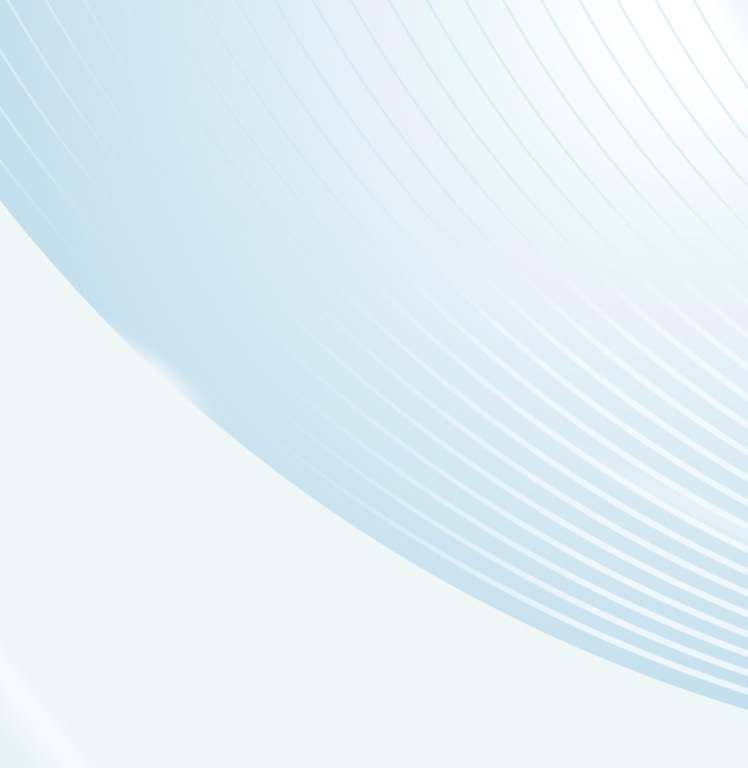
This background is drawn by a Shadertoy shader. Its source:

```glsl
// A pale disc sweeps across a light ground, shaded from white to soft blue.
// Fine arcs come from a family of drifting, shrinking circles: the circle index
// is solved per pixel, and its fractional part gives the distance to a line.

#define DISC_CENTER vec2(1.531, 1.939)
#define DISC_RADIUS 1.945
#define ARC_CENTER vec2(1.568, 2.016)
#define ARC_RADIUS 2.029
#define ARC_DRIFT vec2(0.0219, -0.0178)
#define ARC_SHRINK 0.0329
#define ARC_COUNT 22.0
#define LIGHT_POS vec2(0.911, 1.0)
#define GROUND vec3(0.937, 0.965, 0.966)
#define DEEP_BLUE vec3(0.765, 0.875, 0.928)

// Soft elongated spot; axis is a unit vector along its length
float streak(vec2 p, vec2 center, vec2 axis, vec2 size) {
    vec2 d = p - center;
    vec2 q = vec2(dot(d, axis), dot(d, vec2(-axis.y, axis.x))) / size;
    return exp(-dot(q, q));
}

float bell(float x, float center, float width) {
    float d = (x - center) / width;
    return exp(-d * d);
}

// Solves |q - k * drift| = radius - k * shrink for the index k
float arcIndex(vec2 q) {
    float a = dot(ARC_DRIFT, ARC_DRIFT) - ARC_SHRINK * ARC_SHRINK;
    float b = dot(q, ARC_DRIFT) - ARC_RADIUS * ARC_SHRINK;
    float c = dot(q, q) - ARC_RADIUS * ARC_RADIUS;
    return c / (b - sqrt(max(b * b - a * c, 0.0)));
}

// Ground with a faint folded corner at the lower left
vec3 groundColor(vec2 p) {
    float fold = 0.112 - dot(p, vec2(0.79, 0.61));
    vec3 color = mix(GROUND, vec3(0.967, 0.984, 0.984), smoothstep(0.0, 0.035, fold));
    return mix(color, vec3(0.898, 0.943, 0.95), smoothstep(0.025, 0.105, fold));
}

// Radial shading with slight green and rose bands
vec3 discColor(vec2 p) {
    float d = distance(p, LIGHT_POS);
    vec3 color = mix(vec3(1.0), DEEP_BLUE, clamp((d - 0.09) / 0.83, 0.0, 1.0));
    color += vec3(-0.014, 0.004, -0.012) * bell(d, 0.33, 0.05);
    color += vec3(0.012, -0.008, 0.002) * bell(d, 0.42, 0.045);
    return color;
}

// Blue arcs above, white arcs at the lower right and the upper left
vec3 drawArcs(vec3 color, vec2 p) {
    vec2 q = p - ARC_CENTER;
    float k = arcIndex(q);
    float spacing = ARC_SHRINK - dot(ARC_DRIFT, normalize(q - k * ARC_DRIFT));
    float nearest = floor(k + 0.5);
    float dist = abs(k - nearest) * spacing;
    float inside = step(0.5, nearest) * step(nearest, ARC_COUNT);

    float lower = smoothstep(0.25, 0.85, p.x) * smoothstep(0.72, 0.52, p.y);
    float upper = smoothstep(0.1, 0.32, p.x) * smoothstep(0.6, 0.82, p.y);
    float corner = smoothstep(0.22, 0.0, p.x) * smoothstep(0.6, 0.9, p.y);

    float pixel = 1.0 / iResolution.y;
    float width = 0.0012 + 0.0026 * lower;
    float line = inside * (1.0 - smoothstep(width - pixel, width + 1.5 * pixel, dist));

    color = mix(color, vec3(0.80, 0.905, 0.945), line * upper * 0.65);
    return mix(color, vec3(0.955, 0.98, 0.995), line * max(lower * 0.85, corner * 0.55));
}

void mainImage(out vec4 fragColor, in vec2 fragCoord) {
    vec2 p = fragCoord / iResolution.y;

    // Disc and its line work
    vec3 disc = drawArcs(discColor(p), p);
    disc = mix(disc, vec3(0.97, 0.985, 0.995),
               0.55 * streak(p, vec2(0.91, 0.335), vec2(0.891, -0.454), vec2(0.13, 0.014)));

    // Grey veil past the innermost arc
    float veil = smoothstep(ARC_COUNT, ARC_COUNT + 1.6, arcIndex(p - ARC_CENTER));
    disc = mix(disc, vec3(0.945, 0.967, 0.98), veil);

    // Disc edge, softened by a white glint
    float glint = streak(p, vec2(0.213, 0.512), vec2(0.765, -0.644), vec2(0.065, 0.014));
    float edge = distance(p, DISC_CENTER) - DISC_RADIUS;
    float soft = 1.0 / iResolution.y + 0.006 * glint;
    vec3 color = mix(disc, groundColor(p), smoothstep(-soft, soft, edge));
    color = mix(color, vec3(0.97, 0.985, 0.99), 0.6 * glint);

    fragColor = vec4(clamp(color, 0.0, 1.0), 1.0);
}
```
